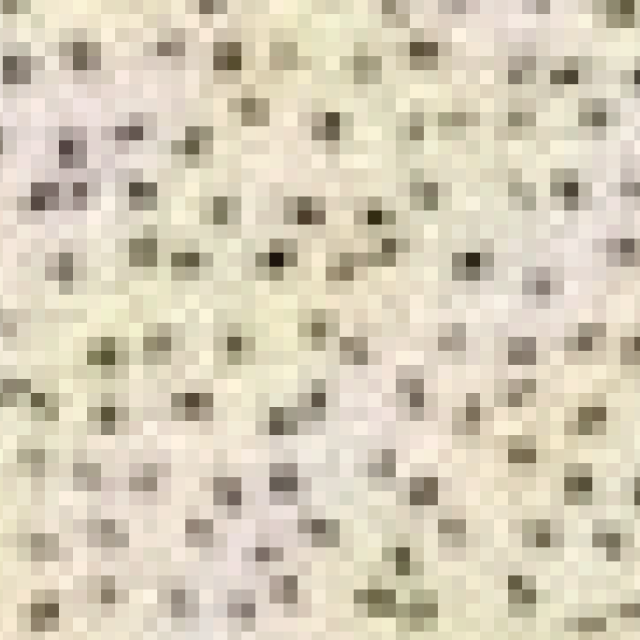
Reproduce this texture procedurally as a WebGL 2 fragment shader.

```glsl
#version 300 es
precision highp float;
// Coarse square mosaic of pale cream tiles, speckled with evenly scattered soft grey-brown spots.

#define TILES 45.6          // tiles across the canvas height
#define SPOTS 9.3           // spots across the canvas height
#define JITTER 0.62         // spot displacement, in spot spacings
#define SPOT_RADIUS 0.157   // spot falloff, in spot spacings
#define STRETCH 1.3         // largest spot elongation
#define SPOT_DEPTH 0.53     // mean darkening at a spot centre
#define RAGGED 0.5          // tile-to-tile variation inside spots
#define GRAIN 0.13          // brightness range of the plain tiles
#define TINT 0.036          // strength of the broad colour drift
#define CREAM vec3(0.920, 0.885, 0.805)

uniform vec2 u_resolution;
out vec4 fragColor;

float hash(vec2 p, float seed) {
    vec3 q = fract(vec3(p.xyx) * vec3(0.1031, 0.1030, 0.0973) + seed * 0.137);
    q += dot(q, q.yzx + 33.33);
    return fract((q.x + q.y) * q.z);
}

// Darkening by the strongest nearby spot on a staggered, jittered lattice.
float spotDarkness(vec2 p) {
    float darkness = 0.0;
    for (int j = -1; j <= 1; j++) {
        float row = floor(p.y) + float(j);
        float stagger = 0.5 * mod(row, 2.0);
        for (int i = -1; i <= 1; i++) {
            vec2 id = vec2(floor(p.x - stagger) + float(i), row);
            vec2 offset = (vec2(hash(id, 1.0), hash(id, 2.0)) - 0.5) * JITTER;
            vec2 d = p - (id + vec2(stagger, 0.0) + 0.5 + offset);

            // Rotated ellipse of constant area
            float angle = 3.14159 * hash(id, 3.0);
            float c = cos(angle), s = sin(angle);
            d = mat2(c, -s, s, c) * d;
            float stretch = mix(1.0, STRETCH, hash(id, 4.0));
            d *= vec2(1.0 / stretch, stretch) / SPOT_RADIUS;

            float depth = SPOT_DEPTH * mix(0.65, 1.35, hash(id, 5.0));
            darkness = max(darkness, depth * exp(-0.5 * dot(d, d)));
        }
    }
    return darkness;
}

// Broad drift between yellowish, pinkish and greenish cream.
vec3 tintDrift(vec2 p) {
    float warm = sin(7.0 * p.x + 2.5 * sin(5.0 * p.y + 1.0))
               + 0.7 * sin(13.0 * p.y - 6.0 * p.x + 2.0 * sin(9.0 * p.x));
    float rosy = sin(9.0 * p.y + 4.0 * p.x + 2.0 * sin(8.0 * p.x + 2.0));
    return TINT * (warm * vec3(0.05, 0.1, -0.75) + rosy * vec3(0.2, -0.2, 0.15));
}

vec3 tileColor(vec2 tile) {
    vec2 p = (tile + 0.5) / TILES;
    float grain = (0.65 * hash(tile, 6.0) + 0.35 * hash(tile, 7.0) - 0.5) * GRAIN * 1.2;
    float ragged = 1.0 + RAGGED * (hash(tile, 8.0) - 0.5);
    float dark = spotDarkness(p * SPOTS) * ragged;
    vec3 speck = vec3(hash(tile, 9.0), hash(tile, 10.0), hash(tile, 11.0)) - 0.5;
    vec3 color = CREAM + grain + tintDrift(p) + 0.018 * speck - dark;
    return clamp(color, 0.05, 1.0);
}

void main() {
    vec2 p = gl_FragCoord.xy / u_resolution.y;

    // Blend the four closest tiles over one pixel at their shared edges
    vec2 grid = p * TILES + vec2(0.8, 0.4) - 0.5;
    vec2 tile = floor(grid);
    float pixel = TILES / u_resolution.y;
    vec2 t = clamp((fract(grid) - 0.5) / pixel + 0.5, 0.0, 1.0);
    vec3 lower = mix(tileColor(tile), tileColor(tile + vec2(1.0, 0.0)), t.x);
    vec3 upper = mix(tileColor(tile + vec2(0.0, 1.0)), tileColor(tile + 1.0), t.x);
    fragColor = vec4(mix(lower, upper, t.y), 1.0);
}
```
